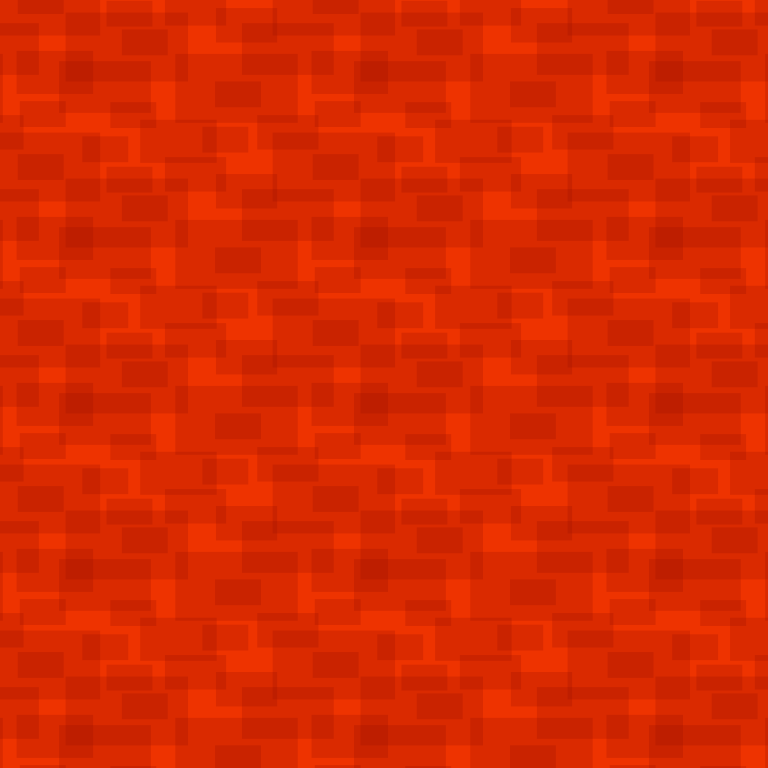
Write a Shadertoy shader that draws this pattern.

```glsl
// Overlapping translucent red blocks on a bright red ground, tiled across the canvas.
// Each tile holds eighteen blocks of one proportion in five sizes; every block
// covering a point darkens it by one step, and blocks wrap over the tile borders.

// Block centres as fractions of a tile, y downward, from the largest to the smallest.
const vec2 CENTRES[18] = vec2[18](
    vec2(.264, .464), vec2(.562, .741), vec2(.934, .990),
    vec2(.488, .982), vec2(.108, .753),
    vec2(.737, .309), vec2(.318, .894),
    vec2(.108, .255), vec2(.795, .508), vec2(.968, .610),
    vec2(.270, .464), vec2(.489, .357), vec2(.571, .540), vec2(.623, .713),
    vec2(.277, .145), vec2(.584, .151), vec2(.896, .299), vec2(.939, .026));

// Side of a block as a fraction of the tile, in both directions.
float blockSide(int i) {
    float steps = i < 3 ? 8. : i < 5 ? 6. : i < 7 ? 5. : i < 10 ? 4. : 3.;
    return steps * .0519;
}

// Antialiased coverage of a block that repeats with the tile.
float blockCoverage(vec2 tilePos, vec2 centre, float side, vec2 tilePixels) {
    vec2 offset = abs(fract(tilePos - centre + .5) - .5);
    vec2 inside = clamp((.5 * side - offset) * tilePixels + .5, 0., 1.);
    return inside.x * inside.y;
}

void mainImage(out vec4 fragColor, in vec2 fragCoord) {
    // Tile coordinates: 2.604 repeats across and 4.627 down.
    vec2 repeats = vec2(2.604, 4.627);
    vec2 canvas = fragCoord / iResolution.y;
    vec2 tilePos = (vec2(canvas.x, 1. - canvas.y) - 1. / 3.) * repeats;
    vec2 tilePixels = iResolution.y / repeats;

    // Stack the translucent blocks over the ground.
    vec3 color = vec3(.935, .200, 0.);
    for (int i = 0; i < 18; i++) {
        float cover = blockCoverage(tilePos, CENTRES[i], blockSide(i), tilePixels);
        color = mix(color, vec3(.57, .04, 0.), .22 * cover);
    }
    fragColor = vec4(color, 1.);
}
```
